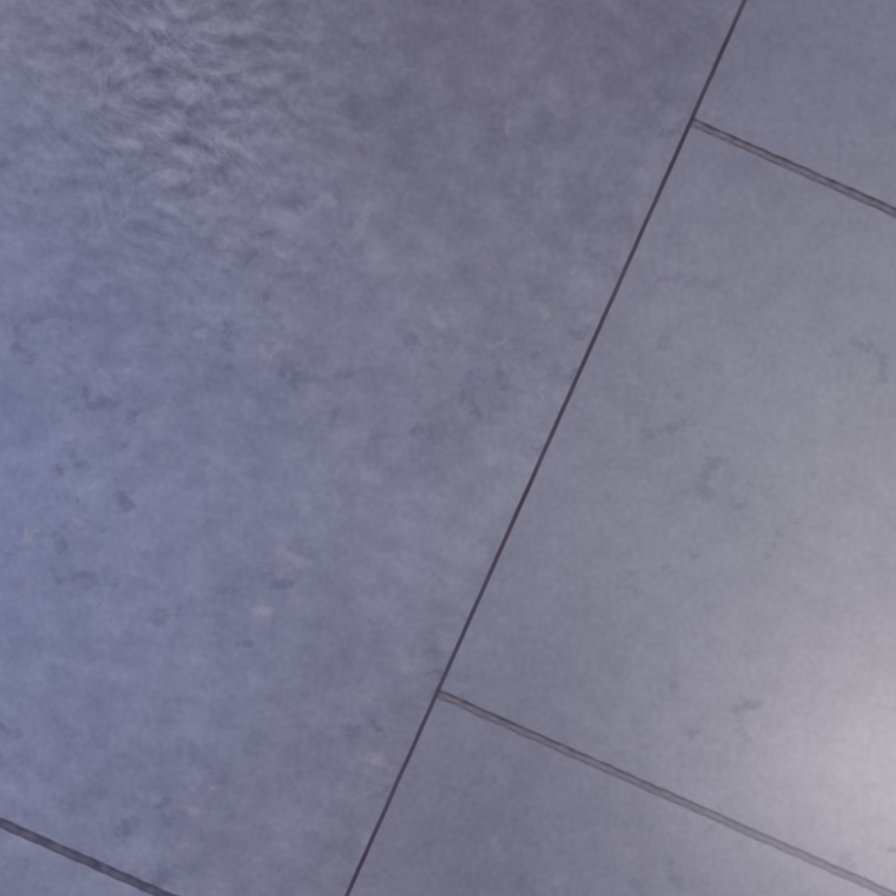
Give the GLSL for this texture, as a three.js fragment shader.

```glsl
varying vec2 vUv;

const float TILT = 0.418;
const vec2 SEAM_FOOT = vec2(0.387, 0.0);
const float COLUMN_WIDTH = 0.82;
const float SHORT_TILE = 0.698;
const float LONG_TILE = 1.396;
const float SHORT_START = 0.248;
const float LONG_START = -0.082;
const float LONG_JOINT_HALF = 0.0022;
const float CROSS_JOINT_HALF = 0.0055;
const float EDGE = 0.0018;
const float MOTTLE = 0.05;
const float SPECKLE = 0.055;
const float GRAIN = 0.022;
const float RELIEF = 0.1;

const vec3 STONE = vec3(0.46, 0.46, 0.535);
const vec3 BLUE_SHEEN = vec3(0.46, 0.485, 0.62);
const vec3 SHADOW = vec3(0.405, 0.39, 0.47);
const vec3 SOFT_LIGHT = vec3(0.59, 0.585, 0.625);
const vec3 GLARE = vec3(0.77, 0.74, 0.77);
const vec3 FLECK = vec3(0.35, 0.36, 0.46);
const vec3 PALE_FLECK = vec3(0.59, 0.58, 0.63);
const vec3 JOINT_DARK = vec3(0.25, 0.22, 0.28);
const vec3 JOINT_FILL = vec3(0.40, 0.38, 0.43);
const vec3 JOINT_BLUE = vec3(0.25, 0.25, 0.33);

vec2 hashGradient(vec2 cell) {
  vec3 h = fract(cell.xyx * vec3(0.1031, 0.1030, 0.0973));
  h += dot(h, h.yzx + 33.33);
  float angle = 6.2832 * fract((h.x + h.y) * h.z);
  return vec2(cos(angle), sin(angle));
}

float gradientNoise(vec2 p) {
  vec2 i = floor(p), f = fract(p);
  vec2 w = f * f * f * (f * (f * 6.0 - 15.0) + 10.0);
  vec2 e = vec2(1.0, 0.0);
  float low = mix(dot(hashGradient(i), f),
                  dot(hashGradient(i + e.xy), f - e.xy), w.x);
  float high = mix(dot(hashGradient(i + e.yx), f - e.yx),
                   dot(hashGradient(i + e.xx), f - e.xx), w.x);
  return mix(low, high, w.y);
}

float fbm(vec2 p) {
  float sum = 0.0, amplitude = 0.6;
  for (int i = 0; i < 4; i++) {
    sum += amplitude * gradientNoise(p);
    p = mat2(1.6, 1.2, -1.2, 1.6) * p + 7.3;
    amplitude *= 0.55;
  }
  return sum;
}

float glow(vec2 p, vec2 centre, vec2 radius) {
  vec2 d = (p - centre) / radius;
  return exp(-dot(d, d));
}

float band(float d, float halfWidth) {
  return 1.0 - smoothstep(halfWidth - EDGE, halfWidth + EDGE, abs(d));
}

vec3 lighting(vec2 p) {
  vec3 c = mix(STONE, BLUE_SHEEN, 0.9 * glow(p, vec2(-0.05, 0.43), vec2(0.4, 0.5)));
  c = mix(c, SHADOW, 0.85 * glow(p, vec2(0.6, 1.0), vec2(0.34, 0.26)));
  c = mix(c, SHADOW, 0.5 * glow(p, vec2(0.52, 0.06), vec2(0.18, 0.16)));
  c = mix(c, SOFT_LIGHT, 0.85 * glow(p, vec2(1.05, 0.4), vec2(0.36, 0.38)));
  return mix(c, GLARE, 0.85 * glow(p, vec2(1.05, 0.12), vec2(0.24, 0.2)));
}

void main() {
  vec2 p = vUv;
  vec2 along = vec2(sin(TILT), cos(TILT));
  vec2 across = vec2(along.y, -along.x);
  vec2 floorPos = vec2(dot(p - SEAM_FOOT, across), dot(p - SEAM_FOOT, along));

  // Alternating columns of long and short tiles
  float column = floor(floorPos.x / COLUMN_WIDTH);
  float longColumn = mod(column, 2.0);
  float tileLength = mix(SHORT_TILE, LONG_TILE, longColumn);
  float start = mix(SHORT_START, LONG_START, longColumn);
  float row = (floorPos.y - start) / tileLength;
  float crossDist = (fract(row + 0.5) - 0.5) * tileLength;
  float longDist = (fract(floorPos.x / COLUMN_WIDTH + 0.5) - 0.5) * COLUMN_WIDTH;
  vec2 stonePos = p + vec2(column, floor(row)) * 5.7;

  // Mottled stone, rougher in the long tiles
  vec3 color = lighting(p);
  float rough = mix(0.5, 1.0, longColumn);
  color += MOTTLE * rough * fbm(stonePos * 6.0);
  color += SPECKLE * rough * fbm(stonePos * 30.0);
  color += GRAIN * gradientNoise(stonePos * 135.0);

  // Clustered dark and pale flecks
  float patches = smoothstep(-0.15, 0.25, gradientNoise(stonePos * 6.0 + 3.0));
  float veins = fbm(stonePos * vec2(26.0, 30.0) + 11.0);
  color = mix(color, FLECK, 0.5 * rough * patches * smoothstep(0.12, 0.42, veins));
  color = mix(color, PALE_FLECK, 0.4 * rough * patches * smoothstep(0.18, 0.45, -veins));

  // Raised ripples catching the light
  vec2 ripple = mat2(0.8, 0.6, -0.6, 0.8) * p * vec2(30.0, 44.0);
  ripple += 0.9 * gradientNoise(p * 14.0);
  float slope = fbm(ripple) - fbm(ripple + vec2(0.25, -0.35));
  color += RELIEF * slope * (0.2 * rough + 1.5 * glow(p, vec2(0.19, 0.92), vec2(0.15, 0.2)));

  // Gritty cross joints: firm upper rim, broken lower rim, washed out by glare
  float grit = gradientNoise(floorPos * 90.0);
  float d = crossDist + 0.0012 * gradientNoise(floorPos * 55.0);
  float wash = 0.5 * glow(p, vec2(1.0, 0.08), vec2(0.4, 0.3));
  float rim = band(d - 0.6 * CROSS_JOINT_HALF, 0.0014);
  rim += band(d + 0.7 * CROSS_JOINT_HALF, 0.0012) * smoothstep(-0.3, 0.3, grit);
  vec3 joint = mix(JOINT_FILL, JOINT_DARK, 0.8 * rim);
  joint = mix(joint, JOINT_BLUE, 0.75 * longColumn) + 0.1 * grit;
  color = mix(color, joint, band(d, CROSS_JOINT_HALF) * (0.85 - wash));

  // Narrow long joint, uneven in depth
  float depth = 0.88 + 0.25 * gradientNoise(floorPos.yy * vec2(14.0, 5.0));
  float longEdge = longDist + 0.0006 * gradientNoise(floorPos * 25.0);
  color = mix(color, JOINT_DARK, depth * band(longEdge, LONG_JOINT_HALF));

  gl_FragColor = vec4(clamp(color, 0.0, 1.0), 1.0);
}
```
